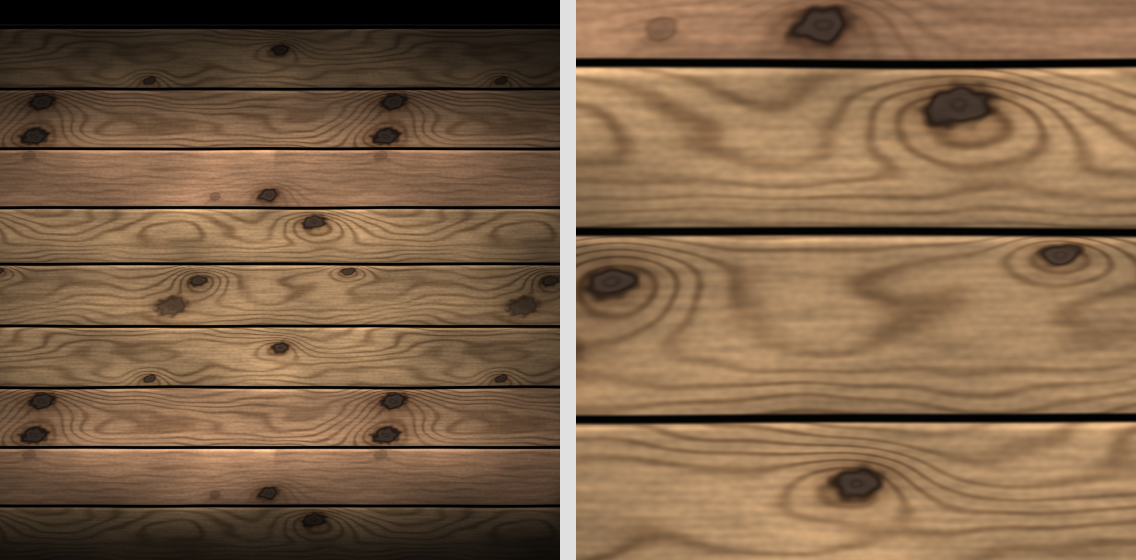
Left: the whole. Right: its middle third, enlarged.
A Shadertoy shader for this texture:

```glsl
// Horizontal knotty pine planks with dark seams, lit softly from the centre.

const float TAU = 6.2831853;
const vec2 TILE = vec2(0.628, 0.533);   // size of one repeat: five planks
const int PLANKS = 5;
const int KNOTS = 11;
const float SEAMS[6] = float[](0.0, 0.1094, 0.2161, 0.3216, 0.4219, 0.533);

// Knots: x, depth below the top seam, radius, darkness
const vec4 KNOT[11] = vec4[](
    vec4(0.501, 0.039, 0.017, 0.85), vec4(0.267, 0.095, 0.013, 0.80),
    vec4(0.075, 0.133, 0.026, 0.95), vec4(0.061, 0.194, 0.027, 0.95),
    vec4(0.479, 0.299, 0.020, 0.85), vec4(0.052, 0.229, 0.014, 0.25),
    vec4(0.384, 0.302, 0.012, 0.25), vec4(0.561, 0.346, 0.023, 0.85),
    vec4(0.354, 0.452, 0.017, 0.85), vec4(0.622, 0.435, 0.013, 0.75),
    vec4(0.306, 0.497, 0.031, 0.55));

const vec3 PALE_WOOD = vec3(0.67, 0.54, 0.39);
const vec3 RED_WOOD = vec3(0.68, 0.515, 0.39);
const vec3 GRAIN_TINT = vec3(0.60, 0.54, 0.48);
const vec3 KNOT_CORE = vec3(0.25, 0.205, 0.18);
const vec3 KNOT_RIM = vec3(0.11, 0.075, 0.055);
const vec3 SEAM_COLOR = vec3(0.012, 0.010, 0.008);

vec2 gradientAt(vec2 cell) {
    float h = fract(sin(dot(cell, vec2(127.1, 311.7))) * 43758.5453);
    return vec2(cos(TAU * h), sin(TAU * h));
}

// Gradient noise that wraps in x after a whole number of cells
float noise(vec2 p, float wrap) {
    vec2 i = floor(p), f = fract(p);
    vec2 s = f * f * f * (f * (f * 6.0 - 15.0) + 10.0);
    float x0 = mod(i.x, wrap), x1 = mod(i.x + 1.0, wrap);
    float a = dot(gradientAt(vec2(x0, i.y)), f);
    float b = dot(gradientAt(vec2(x1, i.y)), f - vec2(1, 0));
    float c = dot(gradientAt(vec2(x0, i.y + 1.0)), f - vec2(0, 1));
    float d = dot(gradientAt(vec2(x1, i.y + 1.0)), f - vec2(1, 1));
    return mix(mix(a, b, s.x), mix(c, d, s.x), s.y);
}

// Noise with the given number of cells across a tile and per unit of height
float tileNoise(vec2 p, float across, float down) {
    return noise(vec2(p.x / TILE.x * across, p.y * down), across);
}

vec2 knotOffset(vec2 p, vec4 knot) {
    vec2 d = p - knot.xy;
    d.x = TILE.x * (fract(d.x / TILE.x + 0.5) - 0.5);
    return d;
}

// Growth-ring lines, bent around the knots of this plank
float grainLines(vec2 p, vec2 plank, float figure) {
    float rings = p.y * 62.0 + figure * tileNoise(p, 3.0, 17.0)
                + 0.5 * tileNoise(p, 11.0, 45.0);
    for (int i = 0; i < KNOTS; i++) {
        if (KNOT[i].y < plank.x || KNOT[i].y > plank.y) continue;
        vec2 d = knotOffset(p, KNOT[i]) / (KNOT[i].z * vec2(2.6, 1.4));
        rings += 4.0 * KNOT[i].w * exp(-dot(d, d));
    }
    float line = pow(0.5 + 0.5 * sin(TAU * rings), 2.5);
    return line * (1.0 - smoothstep(0.35, 0.9, fwidth(rings)));
}

vec3 paintKnot(vec3 wood, vec2 p, vec4 knot) {
    vec2 d = knotOffset(p, knot) / (knot.z * vec2(1.0, 0.6));
    d.y += 0.18 * d.x;
    float m = length(d) + 0.35 * tileNoise(p, 50.0, 130.0);
    float halo = exp(-0.55 * m * m) * knot.w;
    float soft = smoothstep(1.15, 0.65, m) * knot.w;
    float rim = smoothstep(0.35, 0.85, m) + 0.3 * sin(9.0 * m);
    wood *= mix(vec3(1.0), vec3(0.58, 0.48, 0.40), halo);
    return mix(wood, mix(KNOT_CORE, KNOT_RIM, clamp(rim, 0.0, 1.0)), soft);
}

vec3 paintPlank(vec2 p, int index) {
    vec2 plank = vec2(SEAMS[index], SEAMS[index + 1]);
    bool plain = index == 2;
    vec3 wood = mix(PALE_WOOD, RED_WOOD, plain ? 1.0 : index == 1 ? 0.7 : 0.15);
    // Broad stains, growth rings and fine fibres
    wood *= 1.0 + 0.28 * tileNoise(p + 0.37, 4.0, 13.0);
    float lines = grainLines(p, plank, plain ? 0.9 : 3.8);
    float strength = (plain ? 0.28 : 0.60) * (0.85 + 0.7 * tileNoise(p, 5.0, 21.0));
    wood *= mix(vec3(1.0), GRAIN_TINT, lines * strength);
    wood *= 1.0 + 0.16 * tileNoise(p, 14.0, 230.0) + 0.08 * tileNoise(p, 90.0, 240.0);
    // Bleached patch with an abrupt end on the plain plank
    float patchMask = smoothstep(0.30, 0.47, p.x) * smoothstep(0.495, 0.485, p.x)
                    * smoothstep(0.265, 0.222, p.y);
    if (plain) wood *= 1.0 + 0.20 * patchMask;
    for (int i = 0; i < KNOTS; i++)
        if (KNOT[i].y > plank.x && KNOT[i].y < plank.y) wood = paintKnot(wood, p, KNOT[i]);
    // Worn upper lip, shaded lower edge and seam
    float above = p.y - plank.x, below = plank.y - p.y;
    wood *= 1.0 + 0.28 * exp(-pow((above - 0.005) / 0.0025, 2.0));
    wood *= 1.0 - 0.25 * exp(-below / 0.006);
    return mix(SEAM_COLOR, wood, smoothstep(0.0012, 0.0038, min(above, below)));
}

float lighting(vec2 uv) {
    float side = (uv.x - 0.46) / 0.54;
    float top = mix(0.25, 1.0, smoothstep(0.0, 0.35, 1.0 - uv.y));
    float bottom = mix(0.20, 1.0, smoothstep(0.0, 0.20, uv.y));
    return (1.0 - 0.46 * side * side) * top * bottom;
}

void mainImage(out vec4 fragColor, in vec2 fragCoord) {
    vec2 uv = fragCoord / iResolution.xy;
    float depth = 1.0 - uv.y - 0.0495;
    float wobble = 0.0022 * tileNoise(vec2(uv.x, depth), 3.0, 9.0);
    vec2 p = vec2(uv.x, mod(depth + wobble, TILE.y));
    int index = 0;
    for (int i = 1; i < PLANKS; i++) if (p.y >= SEAMS[i]) index = i;
    vec3 color = paintPlank(p, index) * lighting(uv);
    // Black gap above the first plank, with a faint lip
    color *= smoothstep(-0.001, 0.001, depth);
    color += vec3(0.06, 0.05, 0.04) * exp(-pow((depth + 0.005) / 0.0015, 2.0));
    fragColor = vec4(color, 1.0);
}
```
